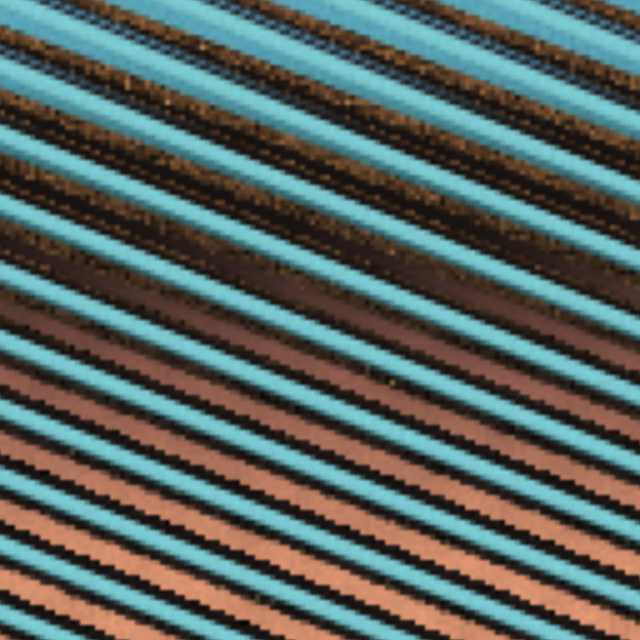
A Shadertoy shader for this texture:

```glsl
// Slanted turquoise cords on a ground that runs from brown through black to salmon.
// A stripe profile is evaluated once per stitch of a coarse weave, then the four
// nearest stitches are blended smoothly, which gives the cords their beaded edges.

#define STITCHES 128.0     // weave cells across the canvas
#define PERIOD 0.1068      // vertical distance between cords
#define SLOPE 0.41         // drop of a cord per unit of width
#define PHASE -0.004       // vertical offset of the cords
#define CORE 0.135         // half width of the bright cord, in periods
#define SOFTNESS 0.045     // edge softness, in periods
#define GRAIN 0.55         // strength of the speckle

const vec3 CYAN = vec3(0.50, 0.81, 0.84);
const vec3 SKY = vec3(0.35, 0.65, 0.72);
const vec3 TEAL = vec3(0.19, 0.40, 0.43);
const vec3 DUSK_BLUE = vec3(0.31, 0.49, 0.60);
const vec3 BLACK = vec3(0.09, 0.07, 0.065);
const vec3 BROWN = vec3(0.36, 0.245, 0.15);
const vec3 RUST = vec3(0.50, 0.32, 0.28);
const vec3 SALMON = vec3(0.83, 0.56, 0.43);
const vec3 GOLD = vec3(0.74, 0.58, 0.36);

vec2 gradientAt(vec2 p) {
    vec3 q = fract(p.xyx * vec3(0.1031, 0.1030, 0.0973));
    q += dot(q, q.yzx + 33.33);
    float angle = 6.28318 * fract((q.x + q.y) * q.z);
    return vec2(cos(angle), sin(angle));
}

// Gradient noise, roughly -0.7 to 0.7
float noise(vec2 p) {
    vec2 i = floor(p), f = p - i;
    vec2 w = f * f * f * (f * (f * 6.0 - 15.0) + 10.0);
    vec2 e = vec2(1.0, 0.0);
    float low = mix(dot(gradientAt(i), f), dot(gradientAt(i + e), f - e), w.x);
    float high = mix(dot(gradientAt(i + e.yx), f - e.yx),
                     dot(gradientAt(i + 1.0), f - 1.0), w.x);
    return mix(low, high, w.y);
}

float rise(float edge, float x) {
    return smoothstep(edge - SOFTNESS, edge + SOFTNESS, x);
}

// Colour of one stitch; p has its origin at the lower left
vec3 stitchColor(vec2 p, vec2 cell) {
    float t = 1.0 - p.y;                                  // 0 at top, 1 at bottom
    float q = (t - SLOPE * p.x - PHASE) / PERIOD;
    float d = fract(q + 0.34) - 0.34;                     // 0 on a cord, grows downward
    float speckle = noise(cell * 0.73 + 17.3);
    float patches = noise(cell * 0.11 + 5.1);

    // Ground: black above the middle, rust, then salmon
    vec3 ground = mix(BLACK, RUST, smoothstep(0.32, 0.60, t));
    ground = mix(ground, SALMON, smoothstep(0.50, 0.92, t));
    ground *= 1.0 + 0.10 * speckle + 0.10 * patches;

    // Speckled shadow under each cord, brown at the top and dark below
    float flank = 0.14 + 0.30 * exp(-4.0 * t);
    float shadowWidth = mix(0.23, 0.17, smoothstep(0.3, 0.9, t));
    vec3 shadow = mix(BROWN, BLACK * 1.15, smoothstep(0.12, 0.75, t));
    shadow *= 1.0 + 2.0 * GRAIN * speckle + 0.5 * patches;
    shadow = mix(shadow, GOLD, 0.7 * smoothstep(0.44, 0.60, speckle));
    float shadowEdge = flank + shadowWidth + 0.07 * speckle;
    vec3 color = mix(shadow, ground, rise(shadowEdge, d));

    // Upper edge: dotted blue rows at the top, a thin dark line further down
    float rows = 0.5 + 0.5 * cos(6.28318 * (d + 0.20) / 0.115);
    vec3 dotted = mix(DUSK_BLUE, BLACK, 0.8 * rows);
    vec3 rim = mix(dotted, BLACK, smoothstep(0.04, 0.24, t));
    float rimEdge = mix(-0.34, -0.255, smoothstep(0.0, 0.45, t));
    color = mix(color, rim, rise(rimEdge, d) * (1.0 - rise(-CORE, d)));
    // The rim reaches the top of the period, so the dark rest begins past the wrap
    color = mix(color, BLACK, 0.7 * rise(0.61, d) * (1.0 - smoothstep(0.3, 0.6, t)));

    // Cord: flat flank below, bright core on top
    vec3 flankColor = mix(SKY, TEAL, smoothstep(0.02, 0.36, t));
    flankColor *= 1.0 + 0.12 * speckle;
    float body = rise(-CORE, d) * (1.0 - rise(flank, d));
    color = mix(color, flankColor, body);
    float core = rise(-CORE, d) * (1.0 - rise(CORE - 0.02, d));
    vec3 coreColor = CYAN * (0.98 - 0.6 * max(d, 0.0) + 0.06 * speckle);
    return mix(color, coreColor, core);
}

void mainImage(out vec4 fragColor, in vec2 fragCoord) {
    vec2 grid = fragCoord / iResolution.xy * STITCHES - 0.5;
    vec2 base = floor(grid);
    vec2 blend = smoothstep(0.0, 1.0, grid - base);

    // Blend the four nearest stitches
    vec3 color = vec3(0.0);
    for (int j = 0; j < 2; j++) {
        for (int i = 0; i < 2; i++) {
            vec2 corner = vec2(float(i), float(j));
            vec2 weight = mix(1.0 - blend, blend, corner);
            vec2 cell = base + corner;
            color += weight.x * weight.y * stitchColor((cell + 0.5) / STITCHES, cell);
        }
    }
    fragColor = vec4(clamp(color, 0.0, 1.0), 1.0);
}
```
